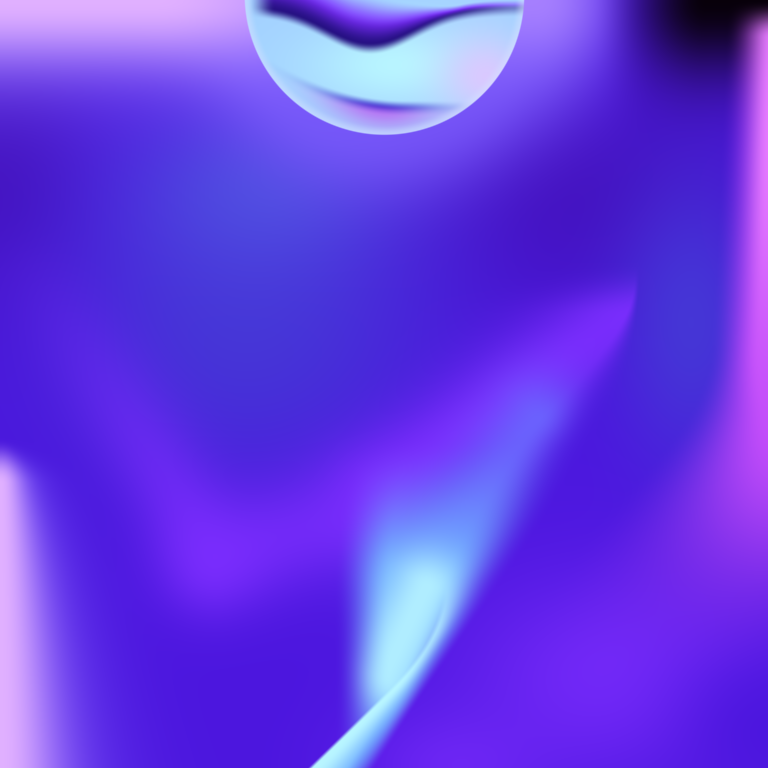
Reproduce this background procedurally as a Shadertoy shader.

```glsl
// Violet satin gradient with a glowing cyan fold, pink side light and a glass bubble.

const vec3 BASE    = vec3(0.295, 0.085, 0.87);
const vec3 NAVY    = vec3(0.26, 0.06, 0.74);
const vec3 SLATE   = vec3(0.27, 0.21, 0.84);
const vec3 STEEL   = vec3(0.31, 0.33, 0.88);
const vec3 VIOLET  = vec3(0.49, 0.18, 1.00);
const vec3 PERI    = vec3(0.50, 0.38, 1.00);
const vec3 LILAC   = vec3(0.88, 0.69, 1.00);
const vec3 MAGENTA = vec3(0.76, 0.30, 0.98);
const vec3 PINK    = vec3(0.90, 0.48, 1.00);
const vec3 BLUE    = vec3(0.42, 0.42, 1.00);
const vec3 SKY     = vec3(0.43, 0.67, 1.00);
const vec3 ICE     = vec3(0.72, 0.96, 1.00);
const vec3 INK     = vec3(0.14, 0.06, 0.50);
const vec3 SHADOW  = vec3(0.03, 0.00, 0.04);
const vec2 BUBBLE_CENTER = vec2(0.5006, 1.0065);
const float BUBBLE_RADIUS = 0.182;

float sq(float x) { return x * x; }
float bell(float x) { return exp(-x * x); }
float glow(vec2 p, vec2 center, vec2 radius) {
    return bell(length((p - center) / radius));
}
float segmentGlow(vec2 p, vec2 a, vec2 b, float width) {
    vec2 ab = b - a;
    float t = clamp(dot(p - a, ab) / dot(ab, ab), 0.0, 1.0);
    return bell(length(p - a - ab * t) / width);
}

// Broad soft colour fields and the light along the top
vec3 backdrop(vec2 p) {
    vec3 col = mix(BASE, NAVY, 0.9 * glow(p, vec2(0.76, 0.75), vec2(0.22, 0.16)));
    col = mix(col, NAVY, 0.9 * glow(p, vec2(0.0, 0.78), vec2(0.13, 0.18)));
    col = mix(col, SLATE, 0.95 * glow(p, vec2(0.32, 0.57), vec2(0.24, 0.2)));
    col = mix(col, SLATE, glow(p, vec2(0.9, 0.58), vec2(0.1, 0.19)));
    col = mix(col, STEEL, 0.8 * glow(p, vec2(0.34, 0.75), vec2(0.17, 0.12)));
    float depth = 1.0 - p.y;
    float rim = max(length(p - BUBBLE_CENTER) - BUBBLE_RADIUS, 0.0);
    col = mix(col, PERI, 0.75 * bell(rim / 0.085));
    col = mix(col, PERI, 0.85 * bell(depth / 0.13) * (1.0 - smoothstep(0.7, 0.86, p.x)));
    float lilac = mix(1.0, 0.4, smoothstep(0.2, 0.5, p.x)) * (1.0 - smoothstep(0.7, 0.84, p.x));
    col = mix(col, LILAC, lilac * bell(depth / 0.075));
    return mix(col, SHADOW, smoothstep(0.77, 0.92, p.x) * bell(depth / 0.1));
}

// Pale light on the left, pink light on the right
vec3 sideLights(vec3 col, vec2 p) {
    col = mix(col, VIOLET, 0.75 * glow(p, vec2(0.79, 0.12), vec2(0.2, 0.14)));
    col = mix(col, VIOLET, 0.6 * glow(p, vec2(0.59, 0.0), vec2(0.13, 0.08)));
    col = mix(col, BASE, 0.9 * glow(p, vec2(1.0, 0.05), vec2(0.11, 0.09)));
    float h = max(0.43 - p.y, 0.0);
    float reach = 0.004 + 0.125 * sqrt(h);
    float start = smoothstep(0.0, 0.06, h);
    col = mix(col, PERI, 0.75 * start * bell(p.x / (1.6 * reach)));
    col = mix(col, LILAC, start * bell(p.x / (0.85 * reach)));
    float bend = 0.45 - p.y;
    bend = 0.5 * (bend + sqrt(bend * bend + 0.003));
    float edge = 0.937 + 0.042 * p.y - 0.42 * bend;
    float soft = mix(0.15, 0.032, smoothstep(0.2, 0.55, p.y));
    float strip = smoothstep(-soft, soft, p.x - edge);
    strip *= smoothstep(0.1, 0.45, p.y) * (1.0 - smoothstep(0.95, 1.0, p.y));
    vec3 tint = mix(MAGENTA, PINK, smoothstep(0.95, 1.0, p.x) * smoothstep(0.4, 0.85, p.y));
    return mix(col, tint, strip);
}

// V-shaped violet fold with the cyan flame at its lower tip
vec3 fold(vec3 col, vec2 p) {
    float right = 0.48 + 0.64 * p.y - 1.6 * sq(max(p.y - 0.45, 0.0));
    float soft = mix(0.03, 0.075, smoothstep(0.05, 0.35, p.y));
    soft = mix(soft, 0.006, smoothstep(0.42, 0.63, p.y));
    float inside = 1.0 - smoothstep(right - soft, right + 0.3 * soft, p.x);
    float arm = segmentGlow(p, vec2(0.84, 0.61), vec2(0.5, 0.36), 0.068);
    arm *= inside * (1.0 - smoothstep(0.59, 0.66, p.y));
    float base = segmentGlow(p, vec2(0.5, 0.34), vec2(0.28, 0.275), 0.075);
    float left = segmentGlow(p, vec2(0.28, 0.275), vec2(0.05, 0.66), 0.06);
    left *= 0.65 * (1.0 - smoothstep(0.3, 0.75, p.y));
    col = mix(col, VIOLET, 1.0 - (1.0 - 0.9 * arm) * (1.0 - 0.75 * base) * (1.0 - left));
    col = mix(col, BLUE, 0.85 * inside * segmentGlow(p, vec2(0.7, 0.45), vec2(0.55, 0.25), 0.06));

    float start = 0.435 + 0.6 * sq(max(p.y - 0.22, 0.0));
    float body = smoothstep(start, start + 0.075, p.x) * inside;
    body *= 1.0 - smoothstep(0.24, 0.43, p.y);
    col = mix(col, SKY, body);
    col = mix(col, ICE, 0.9 * body * segmentGlow(p, vec2(0.555, 0.235), vec2(0.5, 0.12), 0.05));

    float crease = 0.404 + 1.03 * p.y - 3.6 * sq(max(p.y - 0.1, 0.0));
    float across = clamp((p.x - crease) / max(right - crease, 0.01), 0.0, 1.0);
    float lit = smoothstep(-0.004, 0.004, p.x - crease) * inside;
    lit *= 1.0 - smoothstep(0.17, 0.25, p.y);
    return mix(col, mix(ICE, SKY, smoothstep(0.1, 0.9, across)), lit);
}

// Interior of the glass bubble; q has unit radius
vec3 glass(vec2 q) {
    vec3 col = mix(vec3(0.64, 0.82, 1.0), ICE, glow(q, vec2(0.1, -0.5), vec2(0.65, 0.3)));
    col = mix(col, vec3(0.87, 0.78, 1.0), 0.9 * glow(q, vec2(0.72, -0.58), vec2(0.32, 0.3)));
    float d = q.y + 0.1 + 0.27 * bell((q.x + 0.1) / 0.45);
    float thick = mix(0.4, 0.07, smoothstep(-0.2, 0.55, q.x));
    float band = smoothstep(-0.06, 0.03, d) * (1.0 - smoothstep(0.35 * thick, thick, d));
    band *= smoothstep(-0.98, -0.78, q.x) * (1.0 - 0.5 * smoothstep(0.5, 1.0, q.x));
    col = mix(col, mix(INK, VIOLET, smoothstep(0.0, 0.6, d / thick)), band);
    float below = -0.78 + 0.32 * sq(min(q.x - 0.15, 0.0)) - q.y;
    float crescent = smoothstep(-0.03, 0.04, below) * bell(below / 0.18) * bell((q.x + 0.03) / 0.42);
    vec3 tint = mix(vec3(0.22, 0.15, 0.8), vec3(0.72, 0.4, 0.95), smoothstep(0.0, 0.09, below));
    col = mix(col, tint, crescent);
    return mix(col, vec3(0.84, 0.88, 1.0), 0.5 * smoothstep(0.93, 1.0, length(q)));
}

void mainImage(out vec4 fragColor, in vec2 fragCoord) {
    vec2 p = fragCoord / iResolution.xy;
    vec3 col = fold(sideLights(backdrop(p), p), p);
    vec2 q = (p - BUBBLE_CENTER) / BUBBLE_RADIUS;
    float aa = 1.0 / (iResolution.y * BUBBLE_RADIUS);
    col = mix(col, glass(q), 1.0 - smoothstep(1.0 - aa, 1.0 + aa, length(q)));
    fragColor = vec4(col, 1.0);
}
```
